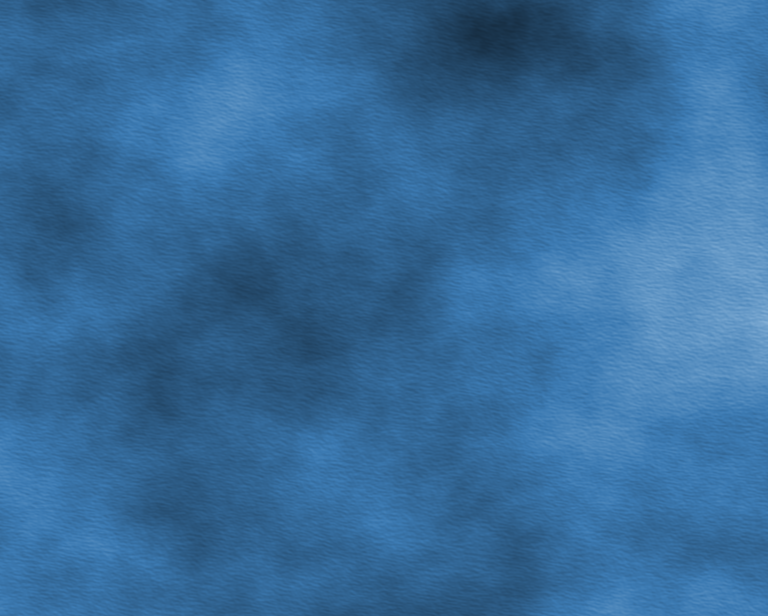
Write a WebGL 1 fragment shader that draws this texture.

```glsl
precision highp float;
// Mottled blue leather: soft cloudy patches of light and shade under a fine,
// slightly slanted grain. Fractal gradient noise shapes the clouds; stretched,
// warped noise lit from above shapes the grain.

uniform vec2 u_resolution;

const vec3 BLUE = vec3(0.235, 0.48, 0.70);
const vec3 PALE = vec3(0.52, 0.69, 0.84);
const float MEAN_TONE = 0.88;

// Pseudo-random unit gradient for a lattice cell
vec2 cellGradient(vec2 cell) {
  vec3 q = fract(vec3(cell.xyx) * vec3(0.1031, 0.1030, 0.0973));
  q += dot(q, q.yzx + 33.33);
  float angle = 6.28318 * fract((q.x + q.y) * q.z);
  return vec2(cos(angle), sin(angle));
}

float gradientNoise(vec2 p) {
  vec2 cell = floor(p);
  vec2 f = p - cell;
  vec2 u = f * f * f * (f * (f * 6.0 - 15.0) + 10.0);
  vec2 e = vec2(1.0, 0.0);
  float a = dot(cellGradient(cell), f);
  float b = dot(cellGradient(cell + e.xy), f - e.xy);
  float c = dot(cellGradient(cell + e.yx), f - e.yx);
  float d = dot(cellGradient(cell + e.xx), f - e.xx);
  return mix(mix(a, b, u.x), mix(c, d, u.x), u.y);
}

mat2 rotation(float angle) {
  float c = cos(angle);
  float s = sin(angle);
  return mat2(c, s, -s, c);
}

// Fractal sum, turned at each octave to hide the lattice
float cloudNoise(vec2 p, float gain) {
  float sum = 0.0;
  float amplitude = 1.0;
  for (int i = 0; i < 6; i++) {
    sum += amplitude * gradientNoise(p);
    p = rotation(0.5) * p * 2.03 + 17.3;
    amplitude *= gain;
  }
  return sum;
}

// Soft elliptical patch, 1 at its centre
float patchMask(vec2 p, vec2 centre, vec2 radius) {
  vec2 d = (p - centre) / radius;
  return exp(-dot(d, d));
}

// Height of the grain: long fibres with smaller pores over them
float grainHeight(vec2 p) {
  float fibres = gradientNoise(p * vec2(62.0, 210.0));
  float pores = gradientNoise(p * vec2(150.0, 240.0) + 41.7);
  return fibres + 0.6 * pores;
}

// Relief shading: slope of the grain towards the light
float grainRelief(vec2 p, vec2 towardLight) {
  return grainHeight(p) - grainHeight(p + towardLight);
}

vec3 leatherColor(float tone) {
  vec3 shaded = BLUE * min(tone, 1.0);
  return mix(shaded, PALE, clamp((tone - 1.0) * 2.0, 0.0, 1.0));
}

void main() {
  vec2 p = gl_FragCoord.xy / u_resolution.y;
  float aspect = u_resolution.x / u_resolution.y;
  vec2 place = vec2(p.x / aspect, p.y);

  // Broad light and shade, broken up by a gentle warp
  vec2 warp = vec2(gradientNoise(p * 4.0 + 5.2), gradientNoise(p * 4.0 + 23.8));
  vec2 drifted = place + 0.12 * warp;
  float broad = 0.38 * patchMask(drifted, vec2(0.92, 0.55), vec2(0.27, 0.29))
              - 0.21 * patchMask(drifted, vec2(0.36, 0.52), vec2(0.25, 0.26))
              - 0.29 * patchMask(drifted, vec2(0.72, 0.98), vec2(0.19, 0.22));
  float clouds = 0.36 * cloudNoise(p * vec2(2.3, 2.8) + 8.6, 0.60);

  // Fine slanted grain
  vec2 fibreSpace = rotation(0.16) * p + 0.012 * warp.yx;
  float grain = 0.09 * grainRelief(fibreSpace, vec2(0.0008, 0.0026));

  float tone = MEAN_TONE + broad + clouds;
  gl_FragColor = vec4(leatherColor(tone * (1.0 + grain)), 1.0);
}
```
